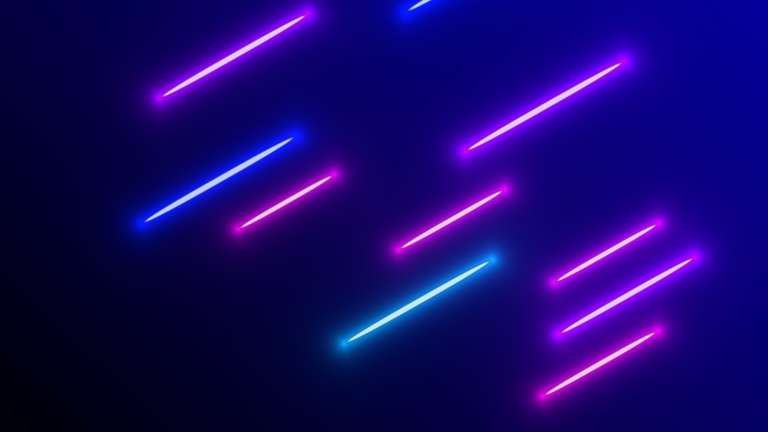
Give the GLSL for this background, as a Shadertoy shader.

```glsl
// Slanted neon tubes glowing over a dark navy to deep blue gradient.
// Each tube sits in its own diagonal lane; a fading sine wave shifts it along
// the lane, and its light is a sharp tapered core plus exponential halos.

float hash(float n) {
    return fract(sin(n * 127.1) * 43758.5453);
}

vec3 tubeColor(int i) {
    if (i == 6) return vec3(0.0, 0.66, 0.78);           // teal
    if (i == 1 || i == 2) return vec3(0.0, 0.12, 1.0);  // electric blue
    vec3 pink = vec3(0.95, 0.0, 0.62);
    vec3 violet = vec3(0.76, 0.0, 0.95);
    return i % 4 == 0 ? violet : mix(pink, violet, 0.6 * hash(float(i)));
}

void mainImage(out vec4 fragColor, in vec2 fragCoord) {
    vec2 uv = fragCoord / iResolution.xy;
    vec2 p = fragCoord / iResolution.y;
    float pixel = 1.0 / iResolution.y;

    // Backdrop: near black at lower left, saturated blue at upper right
    float light = 0.03 + 0.36 * uv.x + 0.22 * uv.y;
    vec3 color = vec3(0.03 * light, 0.0, light);

    // Coordinates along and across the tubes
    vec2 dir = vec2(0.87, 0.493);
    vec2 q = vec2(dot(p, dir), dot(p, vec2(-dir.y, dir.x)));

    float coreMask = 0.0;
    vec3 coreColor = vec3(0.0);

    for (int i = 0; i < 10; i++) {
        float n = float(i);
        float shift = (0.56 - 0.05 * n) * sin(1.9 * n);
        vec2 center = vec2(0.9 + 0.055 * n + shift, 0.5 - 0.117 * n);
        center.y += 0.03 * (hash(n + 3.0) - 0.5);

        // Long and short tubes alternate; thickness follows length
        float halfLength = (i % 2 == 0 ? 0.18 : 0.105) + 0.05 * hash(n + 11.0);
        float size = 0.55 + 2.0 * halfLength;

        vec2 r = abs(q - center);
        float dist = length(vec2(max(r.x - halfLength, 0.0), r.y));
        float along = min(r.x / halfLength, 1.0);
        float radius = 0.008 * size * sqrt(1.0 - along * along * along);

        // Tight and wide halos
        vec3 tint = tubeColor(i);
        float glow = 0.95 * exp(-dist / (0.02 * size))
                   + 0.18 * exp(-dist / 0.065);
        color += tint * glow;

        // Pale core with a soft edge
        float soft = 0.0025 + 0.5 * pixel;
        float core = 1.0 - smoothstep(radius - soft, radius + soft, dist);
        core *= smoothstep(0.0, 0.004, radius);
        coreColor = mix(coreColor, mix(tint, vec3(0.95, 1.0, 1.0), 0.78), core);
        coreMask = max(coreMask, core);
    }

    color = mix(min(color, 1.0), coreColor, coreMask);
    fragColor = vec4(color, 1.0);
}
```
